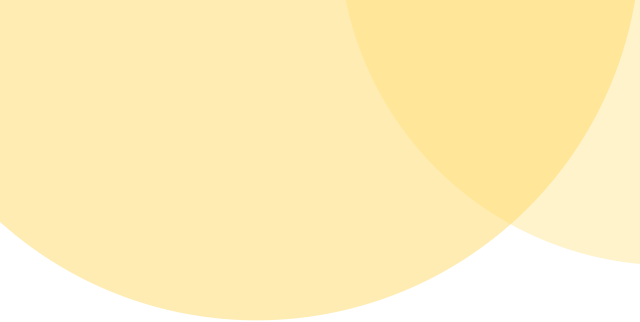
Give the GLSL for this background, as a Shadertoy shader.

```glsl
// Two overlapping translucent amber discs hanging from the top of a white canvas.

// Discs: centre x, centre y, radius, in canvas widths from the lower left
#define LARGE_DISC vec3(0.4010, 0.6022, 0.5996)
#define SMALL_DISC vec3(1.0475, 0.6061, 0.5176)
#define LARGE_OPACITY 0.5
#define SMALL_OPACITY 0.3333
#define AMBER vec3(1.0, 0.853, 0.4)
#define PAPER vec3(1.0)

// Antialiased coverage of a disc, 1 inside and 0 outside
float discCoverage(vec2 point, vec3 disc, float pixelSize) {
    float edgeDistance = length(point - disc.xy) - disc.z;
    return clamp(0.5 - edgeDistance / pixelSize, 0.0, 1.0);
}

void mainImage(out vec4 fragColor, in vec2 fragCoord) {
    float pixelSize = 1.0 / iResolution.x;
    vec2 point = fragCoord * pixelSize;

    // Each disc tints whatever lies below it
    vec3 color = PAPER;
    color = mix(color, AMBER, SMALL_OPACITY * discCoverage(point, SMALL_DISC, pixelSize));
    color = mix(color, AMBER, LARGE_OPACITY * discCoverage(point, LARGE_DISC, pixelSize));

    fragColor = vec4(color, 1.0);
}
```
